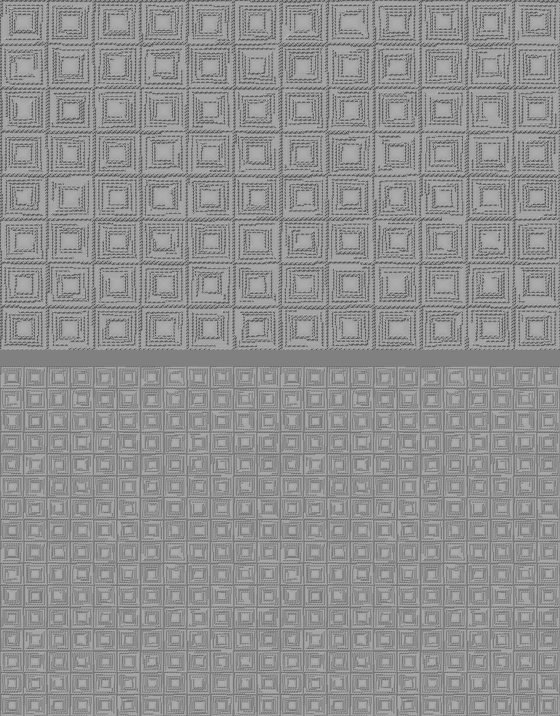
Top: one tile. Bottom: repeated 2 by 2.
Give the GLSL for this pattern, as a Shadertoy shader.

```glsl
// Embossed grey tiles: nested squares of slanted stitches inside a roped grid.

const vec2 GRID = vec2(12.0, 8.0);

float hash(vec2 p) {
    return fract(sin(dot(p, vec2(127.1, 311.7))) * 43758.5453);
}

// Signed gap to a line's edge; each part of the line has its own shift and width.
float strand(float offset, float along, vec2 seed, vec2 widths, float wander, float missing) {
    float split = 0.6 * hash(seed + 3.7) - 0.3;
    vec2 part = seed + 5.3 * step(split, along);
    float shift = wander * (hash(part + 1.1) - 0.5);
    float width = mix(widths.x, widths.y, hash(part + 8.9));
    width -= 0.05 * step(hash(part + 6.1), missing);
    return abs(offset + shift) - width;
}

// Distance to the nearest line, in tile units.
float lineDistance(vec2 p) {
    vec2 tile = mod(floor(p), GRID);
    vec2 q = fract(p) - 0.5;

    // Grid ropes, seeded by the line they share with the next tile
    vec2 nearest = mod(floor(p + 0.5), GRID);
    vec2 toLine = fract(p + 0.5) - 0.5;
    vec2 rope = vec2(0.018, 0.046);
    float d = strand(toLine.x, q.y, vec2(nearest.x, tile.y) + 20.0, rope, 0.036, 0.0);
    d = min(d, strand(toLine.y, q.x, vec2(tile.x, nearest.y) + 50.0, rope, 0.036, 0.0));

    // Nested squares, with each side broken into two parts
    bool upright = abs(q.x) > abs(q.y);
    float across = upright ? q.x : q.y;
    float along = upright ? q.y : q.x;
    float side = (upright ? 2.0 : 0.0) + step(0.0, across);
    for (int i = 0; i < 4; i++) {
        float ring = float(i);
        float radius = 0.178 + 0.05 * ring + 0.006 * ring * ring;
        vec2 seed = tile + vec2(13.0 * ring, 17.0 * side) + 80.0;
        float gap = strand(abs(across) - radius, along, seed, vec2(0.01, 0.02), 0.046, 0.12);
        d = min(d, gap);
    }
    return d;
}

// Raised stitches: the lines cut by shallow diagonal gaps.
float relief(vec2 p, float aa) {
    float line = 1.0 - smoothstep(-0.4 * aa, 0.4 * aa, lineDistance(p));
    float soft = min(7.0 * aa, 0.15);
    float stripe = abs(fract(10.0 * p.x - 14.0 * p.y) - 0.5);
    return line * (1.0 - smoothstep(0.34 - soft, 0.34 + soft, stripe));
}

void mainImage(out vec4 fragColor, in vec2 fragCoord) {
    vec2 p = fragCoord / iResolution.xy * GRID;
    float aa = GRID.y / iResolution.y;

    // Light from the upper left
    vec2 toLight = vec2(-0.014, 0.017);
    float slope = relief(p - toLight, aa) - relief(p + toLight, aa);
    float shadow = exp(-16.0 * max(lineDistance(p), 0.0));

    float grey = 0.68 - 0.075 * shadow - 0.09 * relief(p, aa);
    grey += 0.07 * max(slope, 0.0) - 0.22 * max(-slope, 0.0);
    fragColor = vec4(vec3(grey), 1.0);
}
```
